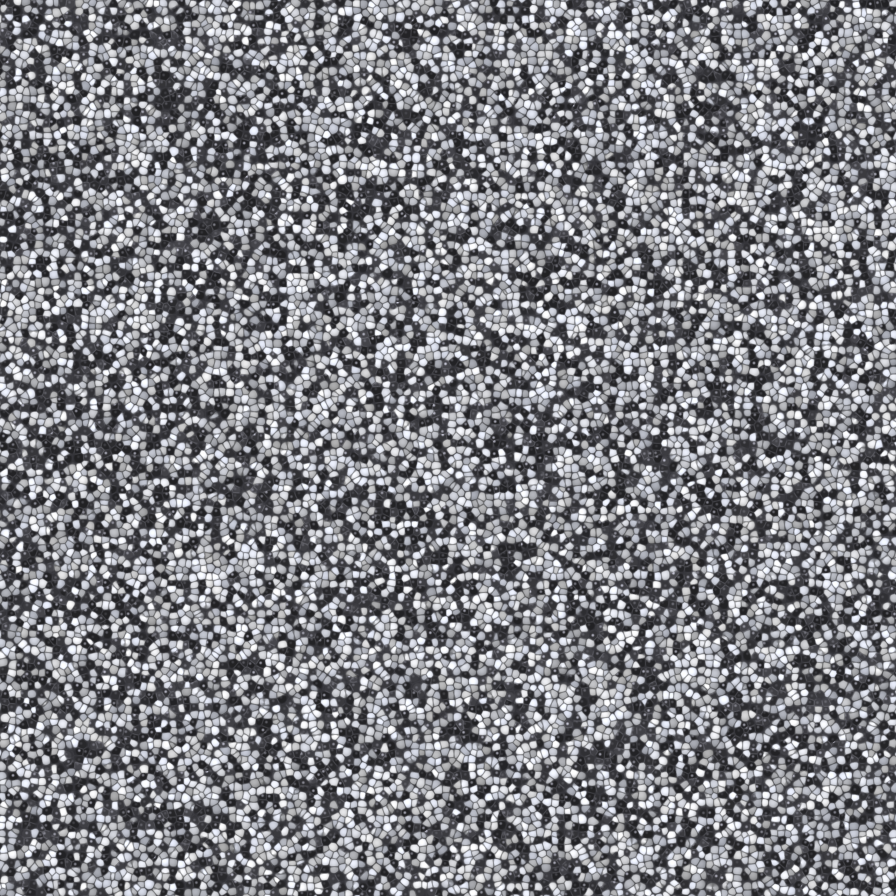
This texture is drawn by a WebGL 2 fragment shader. Its source:

```glsl
#version 300 es
precision highp float;

uniform vec2 u_resolution;
out vec4 fragColor;

const float GRAINS_ACROSS = 122.0;
const float DARK_SHARE = 0.37;
const int SAMPLES = 3;

// Integer hash giving three values in 0..1 per cell
vec3 hash3(vec2 cell, int seed) {
    uvec3 v = uvec3(ivec3(ivec2(cell) + 1000, seed));
    v = v * 1664525u + 1013904223u;
    v.x += v.y * v.z; v.y += v.z * v.x; v.z += v.x * v.y;
    v ^= v >> 16u;
    v.x += v.y * v.z; v.y += v.z * v.x; v.z += v.x * v.y;
    return vec3(v >> 8u) / 16777216.0;
}

float valueNoise(vec2 p, int seed) {
    vec2 cell = floor(p);
    vec2 f = fract(p);
    f = f * f * (3.0 - 2.0 * f);
    float bottom = mix(hash3(cell, seed).x, hash3(cell + vec2(1, 0), seed).x, f.x);
    float top = mix(hash3(cell + vec2(0, 1), seed).x, hash3(cell + vec2(1, 1), seed).x, f.x);
    return mix(bottom, top, f.y);
}

// Distance to a slightly oval grain, with its own size
float grainDistance(vec2 offset, vec3 shape) {
    float angle = shape.x * 6.2832;
    vec2 axis = vec2(cos(angle), sin(angle));
    vec2 local = vec2(dot(offset, axis), dot(offset, vec2(-axis.y, axis.x)));
    local.x *= mix(0.8, 1.0, shape.y);
    return length(local) - 0.16 * (shape.z - 0.5);
}

// Black glossy bead with a small glint
vec3 darkGrain(vec2 offset, float seam, vec3 rnd) {
    float body = mix(0.13, 0.28, rnd.y * rnd.y);
    float rim = 0.13 * (1.0 - seam);
    float glint = 1.0 - smoothstep(0.04, 0.30, length(offset - vec2(-0.10, 0.14)));
    float value = body + rim + glint * mix(0.08, 0.52, rnd.z * rnd.z);
    return value * vec3(0.985, 0.985, 1.06);
}

// Pale matte bead, rounded off towards its seam
vec3 lightGrain(vec2 offset, float seam, vec3 rnd) {
    float body = mix(0.66, 1.03, rnd.y);
    float dome = 1.0 - 0.35 * dot(offset, offset);
    float slope = 0.09 * dot(offset, vec2(-0.6, 0.8));
    float value = body * dome * mix(0.60, 1.0, seam) + slope;
    vec3 tint = mix(vec3(1.0, 1.0, 1.005), vec3(0.97, 0.99, 1.05), rnd.z);
    return value * tint;
}

vec3 grainField(vec2 p) {
    vec2 home = floor(p);
    vec2 nearestCell = home;
    vec2 nearestOffset = vec2(0.0);
    float nearest = 9.0;
    float second = 9.0;

    // Find the covering grain and its closest rival
    for (int y = -1; y <= 1; y++) {
        for (int x = -1; x <= 1; x++) {
            vec2 cell = home + vec2(x, y);
            vec2 center = cell + 0.5 + 0.82 * (hash3(cell, 1).xy - 0.5);
            vec2 offset = p - center;
            float d = grainDistance(offset, hash3(cell, 2));
            if (d < nearest) {
                second = nearest;
                nearest = d;
                nearestCell = cell;
                nearestOffset = offset;
            } else {
                second = min(second, d);
            }
        }
    }

    float seam = smoothstep(0.0, 0.26, second - nearest);
    vec3 rnd = hash3(nearestCell, 3);

    // Dark grains gather loosely into clumps
    float clump = valueNoise(nearestCell * 0.37, 4) - 0.5;
    float darkLimit = DARK_SHARE + 0.45 * clump;
    vec3 color = rnd.x < darkLimit
        ? darkGrain(nearestOffset, seam, rnd)
        : lightGrain(nearestOffset, seam, rnd);

    // Deep pits where no grain reaches
    float pit = smoothstep(0.48, 0.72, nearest);
    return mix(clamp(color, 0.0, 1.0), vec3(0.20, 0.20, 0.22), 0.8 * pit);
}

void main() {
    float side = min(u_resolution.x, u_resolution.y);
    vec3 total = vec3(0.0);

    // Average a small grid of samples inside each pixel
    for (int j = 0; j < SAMPLES; j++) {
        for (int i = 0; i < SAMPLES; i++) {
            vec2 shift = (vec2(i, j) + 0.5) / float(SAMPLES) - 0.5;
            vec2 uv = (gl_FragCoord.xy + shift) / side;
            total += grainField(uv * GRAINS_ACROSS);
        }
    }
    fragColor = vec4(total / float(SAMPLES * SAMPLES), 1.0);
}
```
